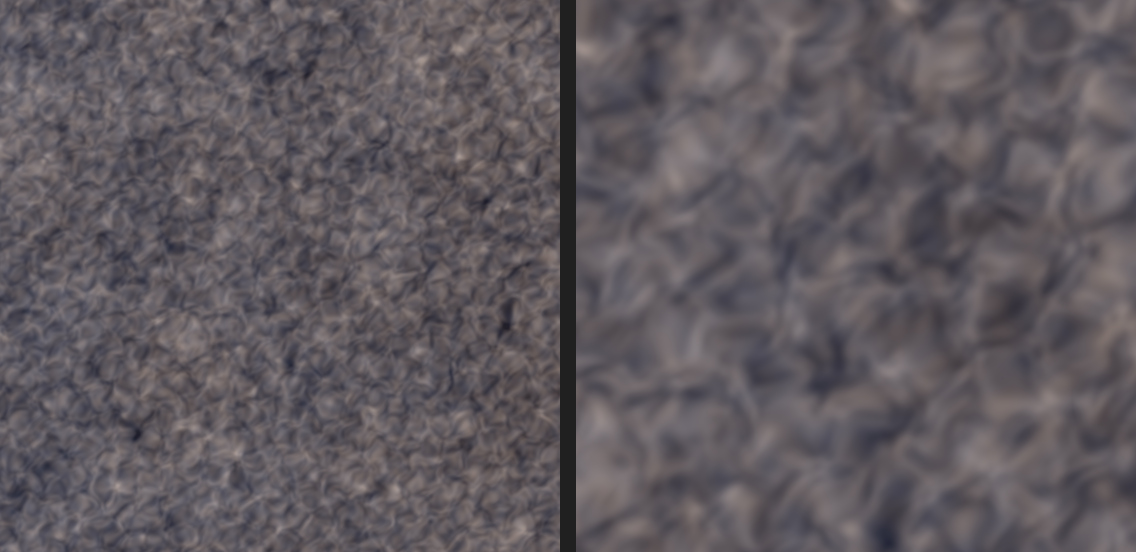
Left, the full canvas; right, a detail of the centre.
Reproduce this texture procedurally as a Shadertoy shader.

```glsl
const vec3 SHADOW_COLOR = vec3(0.235, 0.225, 0.265);
const vec3 LIGHT_COLOR = vec3(0.53, 0.49, 0.49);
const vec3 WARM_SHIFT = vec3(0.035, 0.005, -0.035);

const float BASE_TONE = 0.48;
const float BROAD_SCALE = 3.5, BROAD_AMOUNT = 0.36;
const float PATCH_SCALE = 13.0, PATCH_AMOUNT = 0.38;
const float GRAIN_SCALE = 40.0, GRAIN_AMOUNT = 0.62;
const float FINE_SCALE = 82.0, FINE_AMOUNT = 0.40;
const float TINT_SCALE = 48.0;

const float CRACK_CELLS = 7.0, CRACK_SHARE = 0.36, CRACK_DEPTH = 0.50;
const float CRACK_WIDTH = 0.055, CRACK_ANGLE = 0.75;
const float SPECK_CELLS = 24.0, SPECK_SHARE = 0.20, SPECK_LIGHT = 0.50;

// Integer hash: two values from 0 to 1 per lattice cell
vec2 hash2(vec2 cell) {
    uvec2 h = uvec2(ivec2(cell) + 4096);
    h = h * 1664525u + 1013904223u;
    h.x += h.y * 1664525u;
    h.y += h.x * 1664525u;
    h ^= h >> 16u;
    h.x += h.y * 1664525u;
    h.y += h.x * 1664525u;
    h ^= h >> 16u;
    return vec2(h & 65535u) / 65535.0;
}

vec2 gradient(vec2 cell) {
    float angle = 6.28318 * hash2(cell).x;
    return vec2(cos(angle), sin(angle));
}

float gradientNoise(vec2 p) {
    vec2 i = floor(p), f = fract(p);
    vec2 u = f * f * f * (f * (f * 6.0 - 15.0) + 10.0);
    vec2 e = vec2(1.0, 0.0);
    float bottom = mix(dot(gradient(i), f),
                       dot(gradient(i + e.xy), f - e.xy), u.x);
    float top = mix(dot(gradient(i + e.yx), f - e.yx),
                    dot(gradient(i + e.xx), f - e.xx), u.x);
    return mix(bottom, top, u.y);
}

vec2 rotate(vec2 p, float angle) {
    float c = cos(angle), s = sin(angle);
    return vec2(c * p.x + s * p.y, c * p.y - s * p.x);
}

// Short tapered clefts, mostly rising to the right
float cracks(vec2 p) {
    vec2 q = p * CRACK_CELLS;
    q += 0.22 * vec2(gradientNoise(q * 3.0), gradientNoise(q * 3.0 + 37.0));
    vec2 home = floor(q);
    float depth = 0.0;
    for (int y = -1; y <= 1; y++)
    for (int x = -1; x <= 1; x++) {
        vec2 cell = home + vec2(x, y);
        vec2 center = cell + hash2(cell + 101.0);
        vec2 kind = hash2(cell + 211.0);
        vec2 d = rotate(q - center, CRACK_ANGLE + (kind.y - 0.5) * 1.1);
        float reach = mix(0.18, 0.5, hash2(cell + 307.0).x);
        float taper = 1.0 - smoothstep(0.3 * reach, reach, abs(d.x));
        float across = d.y / CRACK_WIDTH;
        float present = step(kind.x, CRACK_SHARE);
        depth = max(depth, present * taper * exp(-across * across));
    }
    return depth;
}

// Soft pale mineral grains
float specks(vec2 p) {
    vec2 q = p * SPECK_CELLS;
    vec2 home = floor(q);
    float light = 0.0;
    for (int y = -1; y <= 1; y++)
    for (int x = -1; x <= 1; x++) {
        vec2 cell = home + vec2(x, y);
        vec2 kind = hash2(cell + 503.0);
        vec2 d = q - cell - hash2(cell + 401.0);
        float radius = mix(0.16, 0.34, kind.y);
        float present = step(kind.x, SPECK_SHARE);
        light = max(light, present * exp(-dot(d, d) / (radius * radius)));
    }
    return light;
}

void mainImage(out vec4 fragColor, in vec2 fragCoord) {
    vec2 p = fragCoord / iResolution.y;

    // Grains lean slightly along the clefts and have uneven outlines
    vec2 grainUv = rotate(p, CRACK_ANGLE) * vec2(0.88, 1.08);
    vec2 warp = vec2(gradientNoise(p * 30.0), gradientNoise(p * 30.0 + 71.0));
    grainUv += 0.012 * warp;

    // Layered tone from broad shading down to fine grain
    float broad = gradientNoise(p * BROAD_SCALE + 5.3);
    float tone = BASE_TONE + BROAD_AMOUNT * broad;
    tone += PATCH_AMOUNT * gradientNoise(grainUv * PATCH_SCALE + 19.7);
    tone += GRAIN_AMOUNT * gradientNoise(grainUv * GRAIN_SCALE + 43.1);
    tone += FINE_AMOUNT * gradientNoise(grainUv * FINE_SCALE + 87.9);
    tone += SPECK_LIGHT * specks(p + 0.006 * warp);
    tone -= CRACK_DEPTH * cracks(p) * (0.8 - 0.6 * broad);

    // Cool slate to the left, warmer stone to the right
    float warmth = 0.7 * gradientNoise(p * TINT_SCALE + 131.0);
    warmth += 0.5 * gradientNoise(p * 5.0 + 157.0) + 0.5 * (p.x - 0.5);

    vec3 color = mix(SHADOW_COLOR, LIGHT_COLOR, max(tone, -0.4));
    color += WARM_SHIFT * warmth;
    fragColor = vec4(clamp(color, 0.0, 1.0), 1.0);
}
```
